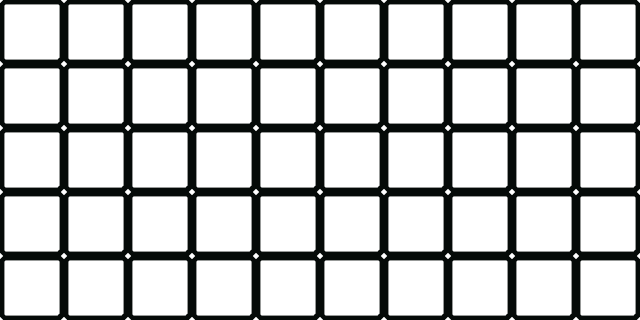
A WebGL 2 fragment shader for this pattern:

```glsl
#version 300 es
precision highp float;
// Black square lattice on white, with bevelled joints and a small white diamond at each crossing.

uniform vec2 u_resolution;
out vec4 outColor;

const vec2 REPEATS = vec2(10.0, 5.0);
const vec3 PAPER = vec3(1.0);
const vec3 INK = vec3(0.02, 0.04, 0.03);

// Sizes as fractions of one cell
const float BAR_HALF_WIDTH = 0.069;
const float DIAMOND_RADIUS = 0.052;
const float DIAMOND_ROUNDING = 0.006;
const float JOINT_RADIUS = 0.158;
const float WIDE_JOINT_RADIUS = 0.172;

// Distance to the bars running through the cell origin
float barsDistance(vec2 p, float halfWidth) {
    vec2 a = abs(p);
    return min(a.x, a.y) - halfWidth;
}

// Distance to a square standing on its corner
float diamondDistance(vec2 p, float radius) {
    vec2 a = abs(p);
    return (a.x + a.y - radius) * 0.70710678;
}

// Diamond with softened corners
float roundedDiamondDistance(vec2 p, float radius, float rounding) {
    vec2 r = vec2(p.x + p.y, p.x - p.y) * 0.70710678;
    vec2 q = abs(r) - (radius * 0.70710678 - rounding);
    return length(max(q, 0.0)) + min(max(q.x, q.y), 0.0) - rounding;
}

// Area coverage across an edge one pixel wide
float coverage(float distanceToEdge, float pixel) {
    return clamp(0.5 - distanceToEdge / pixel, 0.0, 1.0);
}

void main() {
    vec2 grid = gl_FragCoord.xy / u_resolution * REPEATS;
    float pixel = max(REPEATS.x / u_resolution.x, REPEATS.y / u_resolution.y);

    // Cell coordinates centred on the nearest crossing
    vec2 p = fract(grid + 0.5) - 0.5;

    // Lattice, with a slightly wider bevel at the upper left of each joint
    bool upperLeft = p.x < 0.0 && p.y > 0.0;
    float jointRadius = upperLeft ? WIDE_JOINT_RADIUS : JOINT_RADIUS;
    float lattice = min(barsDistance(p, BAR_HALF_WIDTH), diamondDistance(p, jointRadius));

    // White diamond in the middle of the joint
    float diamond = roundedDiamondDistance(p, DIAMOND_RADIUS, DIAMOND_ROUNDING);

    vec3 color = mix(PAPER, INK, coverage(lattice, pixel));
    color = mix(color, PAPER, coverage(diamond, pixel));
    outColor = vec4(color, 1.0);
}
```
